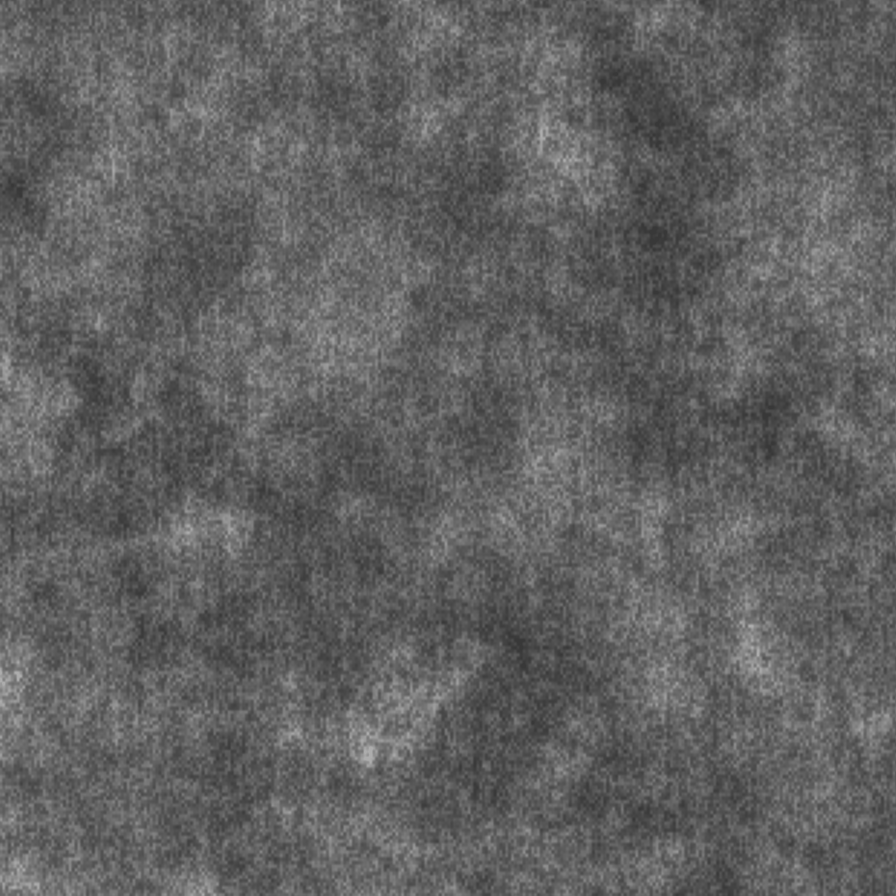
Write a WebGL 1 fragment shader that draws this texture.

```glsl
precision highp float;
// Worn charcoal cloth: cloudy grey mottling under fine grain and faint vertical threads.

uniform vec2 u_resolution;

// Tones
const float BASE_GREY = 0.379;
const float DARKEST = 0.22;
const float LIGHTEST = 0.68;

// Feature sizes, in cells across the canvas
const float CLOUD_CELLS = 2.6;
const float MOTTLE_CELLS = 10.0;
const float PATCH_CELLS = 3.5;
const vec2 GRAIN_CELLS = vec2(310.0, 250.0);
const vec2 THREAD_CELLS = vec2(190.0, 14.0);

// Strengths, relative to the base grey
const float CLOUD_AMOUNT = 0.13;
const float MOTTLE_AMOUNT = 0.175;
const float GRAIN_AMOUNT = 0.23;
const float THREAD_AMOUNT = 0.085;
const float PATCH_CONTRAST = 0.35;
const float OCTAVE_GAIN = 0.82;

// Turns and doubles the lattice so that octaves do not line up
const mat2 OCTAVE_TURN = mat2(1.6, 1.2, -1.2, 1.6);

float hash(vec2 cell) {
  vec3 p = fract(cell.xyx * vec3(0.1031, 0.1030, 0.0973));
  p += dot(p, p.yzx + 33.33);
  return fract((p.x + p.y) * p.z);
}

// Smooth value noise from -1 to 1
float noise(vec2 p) {
  vec2 cell = floor(p);
  vec2 f = fract(p);
  f = f * f * (3.0 - 2.0 * f);
  float low = mix(hash(cell), hash(cell + vec2(1.0, 0.0)), f.x);
  float high = mix(hash(cell + vec2(0.0, 1.0)), hash(cell + 1.0), f.x);
  return 2.0 * mix(low, high, f.y) - 1.0;
}

// Broad light and dark areas
float clouds(vec2 uv) {
  vec2 p = uv * CLOUD_CELLS + 17.3;
  return noise(p) + OCTAVE_GAIN * noise(OCTAVE_TURN * p + 5.7);
}

// Ragged blotches, from large flecks down to specks
float mottle(vec2 uv) {
  vec2 p = uv * MOTTLE_CELLS + 41.9;
  float sum = 0.0;
  float amount = 1.0;
  for (int i = 0; i < 5; i++) {
    sum += amount * noise(p);
    p = OCTAVE_TURN * p + 13.1;
    amount *= OCTAVE_GAIN;
  }
  return sum;
}

void main() {
  vec2 uv = gl_FragCoord.xy / u_resolution;

  // Some areas are more strongly mottled than others
  float patchiness = 1.0 + PATCH_CONTRAST * noise(uv * PATCH_CELLS + 71.5);

  float shade = CLOUD_AMOUNT * clouds(uv);
  shade += MOTTLE_AMOUNT * patchiness * mottle(uv);
  shade += GRAIN_AMOUNT * noise(uv * GRAIN_CELLS + 7.7);
  shade += THREAD_AMOUNT * noise(uv * THREAD_CELLS + 29.2);

  // The exponential compresses the darks and stretches the lights
  float grey = clamp(BASE_GREY * exp(shade), DARKEST, LIGHTEST);
  gl_FragColor = vec4(vec3(grey), 1.0);
}
```
